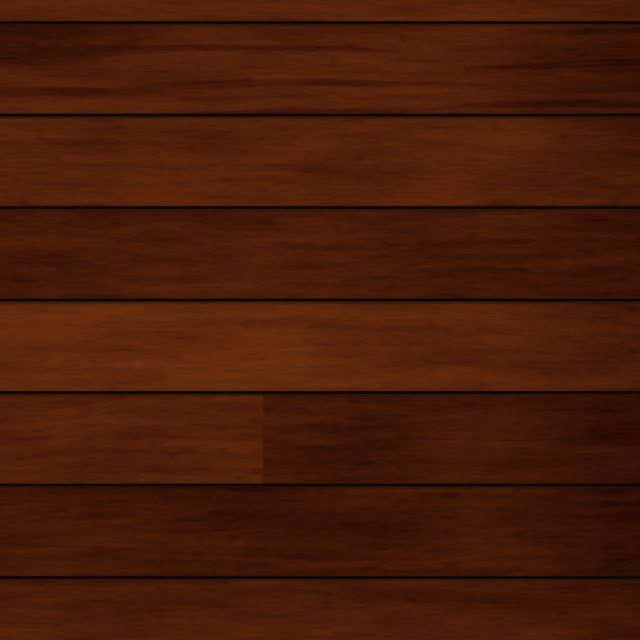
A Shadertoy shader for this texture:

```glsl
// Dark reddish-brown hardwood planks laid horizontally with thin black seams.

float hash(vec2 p) {
    return fract(sin(dot(p, vec2(127.1, 311.7))) * 43758.5453);
}

float noise(vec2 p) {
    vec2 i = floor(p), f = fract(p);
    f = f * f * (3.0 - 2.0 * f);
    return mix(mix(hash(i), hash(i + vec2(1, 0)), f.x),
               mix(hash(i + vec2(0, 1)), hash(i + vec2(1, 1)), f.x), f.y);
}

float fbm(vec2 p) {
    float sum = 0.0, amp = 0.5;
    for (int i = 0; i < 4; i++) {
        sum += amp * noise(p);
        p = p * 2.03 + 17.3;
        amp *= 0.5;
    }
    return sum;
}

// Signed grain value around zero; figure sets the strength of long dark veins
float woodGrain(vec2 p, float board, float figure) {
    vec2 q = p + vec2(board * 3.7, board * 1.3);
    q.y += 0.022 * (fbm(q * vec2(3.0, 9.0)) - 0.5);
    float mottle = fbm(q * vec2(4.0, 17.0)) - 0.47;
    float streaks = fbm(q * vec2(9.0, 95.0)) - 0.47;
    float fibres = noise(q * vec2(62.0, 270.0)) - 0.5;
    float pores = smoothstep(0.66, 0.95, noise(q * vec2(38.0, 210.0) + 41.0));
    float veins = smoothstep(0.55, 0.8, noise(q * vec2(2.2, 75.0) + 9.0));
    return 0.6 * mottle + 0.55 * streaks + 0.17 * fibres - 0.16 * pores - figure * veins;
}

void mainImage(out vec4 fragColor, in vec2 fragCoord) {
    vec2 uv = fragCoord / iResolution.xy;
    float pixel = 1.0 / iResolution.y;

    // Plank rows, counted from the partial one at the bottom
    const float pitch = 0.1445;
    float y = (uv.y - 0.0977) / pitch;
    float row = floor(y);
    float tones[8] = float[8](0.50, 0.33, 0.66, 0.88, 0.45, 0.74, 0.59, 0.72);
    float tone = tones[int(clamp(row + 1.0, 0.0, 7.0))];
    float board = row + 2.0;

    // One row is made of two boards meeting at a butt joint
    if (row == 1.0) {
        float joint = smoothstep(-pixel, pixel, uv.x - 0.411);
        tone = mix(tone, 0.39, joint);
        board += 0.5 * step(0.411, uv.x);
        vec2 knot = (uv - vec2(0.59, 0.307)) / vec2(0.07, 0.028);
        tone -= 0.22 * joint * exp(-dot(knot, knot));
    }

    // Grain, board gradient and falloff toward the right edge
    float figure = row == 5.0 ? 0.34 : 0.09;
    float shade = tone + woodGrain(uv, board, figure);
    shade += 0.12 * (0.5 - fract(y));
    shade -= 0.36 * smoothstep(0.72, 1.05, uv.x);
    vec3 color = mix(vec3(0.20, 0.06, 0.02), vec3(0.39, 0.165, 0.05), clamp(shade, -0.3, 1.15));

    // Seams: black core, soft shadow, dim bevel on the board below
    float seam = (y - round(y)) * pitch;
    float core = 1.0 - smoothstep(0.0018 - pixel * 0.5, 0.0025 + pixel * 0.5, abs(seam));
    float bevel = smoothstep(-0.0075, -0.004, seam) * step(seam, 0.0);
    color *= 1.0 - 0.35 * exp(-abs(seam) / 0.003);
    color = mix(color, vec3(0.16, 0.075, 0.04), 0.5 * bevel);
    color = mix(color, vec3(0.055, 0.025, 0.016), core);

    fragColor = vec4(color, 1.0);
}
```
